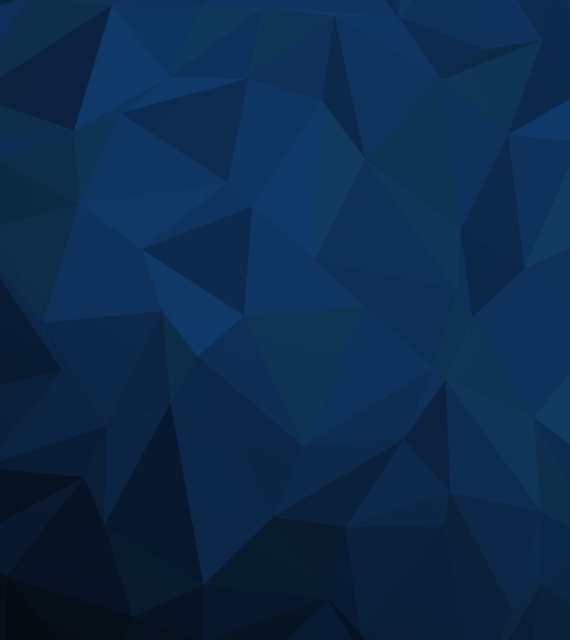
This background is drawn by a WebGL 2 fragment shader. Its source:

```glsl
#version 300 es
precision highp float;
// Low-poly backdrop of flat navy facets, fading to near black at the lower left.
// A jittered, tilted grid is cut into triangles; each takes its tone from a
// broad light field at its centre plus a random offset.

uniform vec2 u_resolution;
out vec4 fragColor;

const float ROWS = 7.6;      // grid cells per canvas height
const float JITTER = 0.92;   // below 1 keeps every cell a simple quad
const float TILT = 0.42;     // grid rotation in radians

float hash(vec2 p, float seed) {
  return fract(sin(dot(p, vec2(127.1, 311.7)) + seed * 74.7) * 43758.5);
}

float cross2(vec2 a, vec2 b) { return a.x * b.y - a.y * b.x; }

mat2 rotation(float angle) {
  float c = cos(angle), s = sin(angle);
  return mat2(c, s, -s, c);
}

vec2 gridVertex(vec2 id) {
  return id + JITTER * (vec2(hash(id, 1.0), hash(id, 2.0)) - 0.5);
}

// Signed distance to the line a-b, positive on its left
float edgeDistance(vec2 p, vec2 a, vec2 b) {
  return cross2(b - a, p - a) / max(length(b - a), 1e-4);
}

float triangleCoverage(vec2 p, vec2 a, vec2 b, vec2 c, float pixel) {
  float d = min(edgeDistance(p, a, b), min(edgeDistance(p, b, c), edgeDistance(p, c, a)));
  return clamp(0.5 + d / pixel, 0.0, 1.0);
}

// Broad light: dark lower left, glow above the middle, dim upper left
float lightField(vec2 uv) {
  float ramp = min(1.05 * (0.45 * uv.x + uv.y), 0.79);
  vec2 fromGlow = uv - vec2(0.42, 0.68);
  float glow = 0.17 * exp(-9.0 * dot(fromGlow, fromGlow));
  float dimEdge = 0.24 * smoothstep(0.22, 0.0, uv.x) * smoothstep(0.45, 1.0, uv.y);
  return ramp + glow - dimEdge;
}

vec3 navyRamp(float tone) {
  const vec3 BLACK = vec3(0.022, 0.040, 0.065);
  const vec3 INK = vec3(0.028, 0.090, 0.170);
  const vec3 NAVY = vec3(0.040, 0.135, 0.250);
  const vec3 BLUE = vec3(0.052, 0.182, 0.335);
  const vec3 BRIGHT = vec3(0.060, 0.225, 0.410);
  float t = clamp(tone, 0.0, 1.0) * 4.0;
  vec3 color = mix(BLACK, INK, clamp(t, 0.0, 1.0));
  color = mix(color, NAVY, clamp(t - 1.0, 0.0, 1.0));
  color = mix(color, BLUE, clamp(t - 2.0, 0.0, 1.0));
  return mix(color, BRIGHT, clamp(t - 3.0, 0.0, 1.0));
}

// Mostly small tone offsets, with a few strong ones
float toneOffset(vec2 id, float seed) {
  float r = 2.0 * hash(id, seed) - 1.0;
  return r * (0.07 + 0.27 * r * r);
}

vec3 facetColor(vec2 center, vec2 uv, vec2 id, float seed) {
  float light = mix(lightField(center), lightField(uv), 0.12);
  float tone = light + toneOffset(id, seed) * (0.25 + 0.75 * clamp(light, 0.0, 1.0));
  vec3 tealTint = mix(vec3(1.0), vec3(1.03, 1.02, 0.90), step(0.75, hash(id, seed + 5.0)));
  return navyRamp(tone) * tealTint;
}

// Adds one triangle, colour weighted by coverage in rgb and the weight in a
vec4 facet(vec2 p, vec2 a, vec2 b, vec2 c, vec2 id, float seed, float pixel, vec2 uv, mat2 toCanvas) {
  float cover = triangleCoverage(p, a, b, c, pixel);
  if (cover <= 0.0) return vec4(0.0);
  vec2 center = toCanvas * (a + b + c) / 3.0;
  center.x *= u_resolution.y / u_resolution.x;
  return vec4(facetColor(center, uv, id, seed), 1.0) * cover;
}

void main() {
  vec2 uv = gl_FragCoord.xy / u_resolution;
  float pixel = ROWS / u_resolution.y;
  vec2 p = rotation(TILT) * (gl_FragCoord.xy * pixel);
  mat2 toCanvas = rotation(-TILT) * (1.0 / ROWS);

  // Nearby quads, each split along a diagonal that stays inside it
  vec4 sum = vec4(0.0);
  for (int j = -1; j <= 1; j++) {
    for (int i = -1; i <= 1; i++) {
      vec2 id = floor(p) + vec2(i, j);
      vec2 a = gridVertex(id);
      vec2 b = gridVertex(id + vec2(1.0, 0.0));
      vec2 c = gridVertex(id + vec2(1.0, 1.0));
      vec2 d = gridVertex(id + vec2(0.0, 1.0));
      bool acInside = cross2(b - a, c - a) > 0.0 && cross2(c - a, d - a) > 0.0;
      bool bdInside = cross2(c - b, d - b) > 0.0 && cross2(d - b, a - b) > 0.0;
      bool splitAC = acInside && (!bdInside || hash(id, 3.0) < 0.5);
      if (!splitAC) {
        vec2 first = a;
        a = b; b = c; c = d; d = first;
      }
      sum += facet(p, a, b, c, id, 11.0, pixel, uv, toCanvas);
      sum += facet(p, a, c, d, id, 23.0, pixel, uv, toCanvas);
    }
  }
  fragColor = vec4(sum.rgb / max(sum.a, 1e-4), 1.0);
}
```
